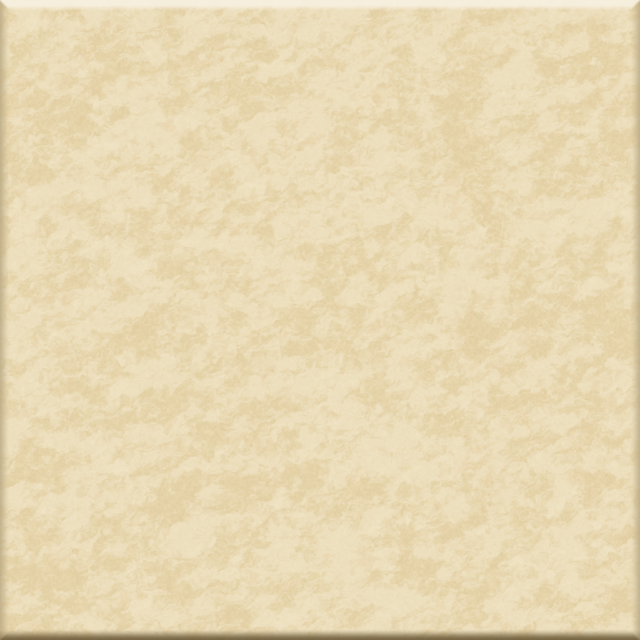
This texture is drawn by a Shadertoy shader. Its source:

```glsl
// A cream stone tile with fine sandy mottling and a narrow pillowed bevel.
// Warped fractal noise makes the ragged patches; the distances to the edges
// shade the bevel: lit along the top, dim at the sides, dark at the bottom.

const vec3 CREAM = vec3(0.929, 0.876, 0.744);
const vec3 SAND = vec3(0.896, 0.823, 0.656);
const vec3 PEACH = vec3(0.900, 0.805, 0.640);
const vec3 PALE = vec3(0.942, 0.898, 0.785);
const vec3 EDGE_LIT = vec3(0.970, 0.945, 0.885);
const vec3 EDGE_SIDE = vec3(0.715, 0.650, 0.500);
const vec3 EDGE_DARK = vec3(0.445, 0.375, 0.240);

float hash(vec2 p) {
    vec3 q = fract(vec3(p.xyx) * 0.1031);
    q += dot(q, q.yzx + 33.33);
    return fract((q.x + q.y) * q.z);
}

float valueNoise(vec2 p) {
    vec2 cell = floor(p);
    vec2 f = fract(p);
    f = f * f * (3.0 - 2.0 * f);
    float low = mix(hash(cell), hash(cell + vec2(1.0, 0.0)), f.x);
    float high = mix(hash(cell + vec2(0.0, 1.0)), hash(cell + vec2(1.0)), f.x);
    return mix(low, high, f.y);
}

// Sum of octaves, each turned to hide the lattice.
float fbm(vec2 p, int octaves, float gain) {
    mat2 turn = mat2(0.88, 0.475, -0.475, 0.88);
    float sum = 0.0, weight = 1.0, total = 0.0;
    for (int i = 0; i < octaves; i++) {
        sum += weight * valueNoise(p);
        total += weight;
        weight *= gain;
        p = turn * p * 2.03 + 17.3;
    }
    return sum / total;
}

vec3 stone(vec2 uv) {
    // Warp and lean the domain so patches run mostly sideways, rising right.
    vec2 warpAt = uv * 48.0;
    vec2 warp = vec2(fbm(warpAt + 3.1, 3, 0.7), fbm(warpAt + 41.7, 3, 0.7)) - 0.5;
    vec2 p = uv + 0.020 * warp;
    p.y -= 0.25 * p.x;

    // Small ragged patches over a broad, faint drift of tone.
    float drift = fbm(uv * vec2(6.0, 8.0) + 70.0, 3, 0.7) - 0.5;
    float patches = fbm(p * vec2(27.0, 41.0) + 9.0, 4, 0.80) + 0.22 * drift;
    float sandiness = smoothstep(0.37, 0.67, patches);
    vec3 color = mix(CREAM, SAND, sandiness);

    // Sparse warm flecks and small pale chips.
    float flecks = fbm(p * vec2(38.0, 58.0) + 130.0, 3, 0.7);
    color = mix(color, PEACH, 0.35 * smoothstep(0.62, 0.76, flecks));
    float chips = fbm(p * vec2(44.0, 62.0) + 210.0, 3, 0.7);
    color = mix(color, PALE, 0.40 * smoothstep(0.60, 0.76, chips));

    // Fine surface grain, rougher on the sandy patches.
    float grain = valueNoise(uv * 256.0 + 8.0) + valueNoise(uv.yx * 390.0 + 31.0) - 1.0;
    return color + grain * mix(0.012, 0.022, sandiness) * vec3(0.85, 1.0, 1.2);
}

// Opacity of a bevel: solid up to the core, then fading into the face.
float bevel(float dist, float core, float reach) {
    return 1.0 - smoothstep(core, reach, dist);
}

vec3 shadeEdges(vec3 color, vec2 uv) {
    float side = min(uv.x, 1.0 - uv.x);
    float top = 1.0 - uv.y;
    float bottom = uv.y;

    // Soft mitres where the bevels meet at the corners.
    float mitre = smoothstep(-0.004, 0.004, side - min(top, bottom));
    float sideShade = bevel(side, -0.005, 0.016);
    float topLight = bevel(top, 0.007, 0.018);
    float bottomShade = bevel(bottom, 0.000, 0.018);

    color = mix(color, EDGE_SIDE, 0.90 * sideShade * (1.0 - 0.8 * mitre));
    color = mix(color, EDGE_LIT, 0.90 * topLight * mitre);
    return mix(color, EDGE_DARK, 0.94 * bottomShade * mix(0.55, 1.0, mitre));
}

void mainImage(out vec4 fragColor, in vec2 fragCoord) {
    vec2 uv = fragCoord / iResolution.xy;
    fragColor = vec4(shadeEdges(stone(uv), uv), 1.0);
}
```
